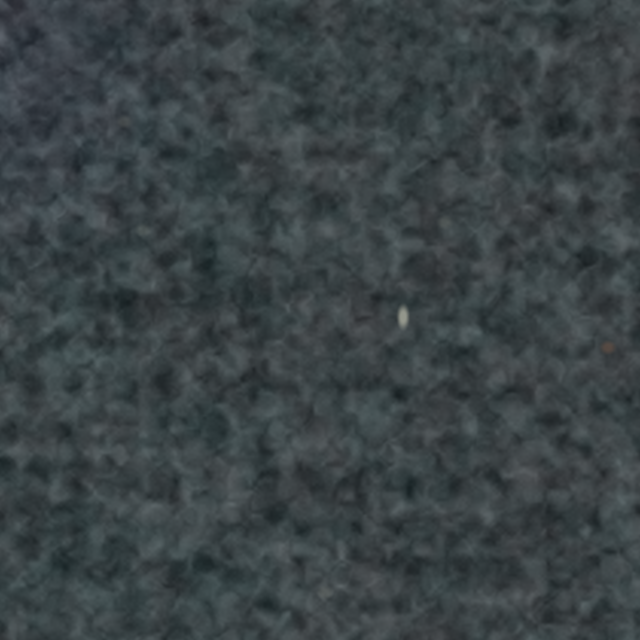
Give the GLSL for this texture, as a Shadertoy shader.

```glsl
// Dark slate woven cloth, seen close and slightly out of focus.
// Warped value noise makes the mottled tufts, a wobbling grid of cosines
// adds the weave, and a short loop scatters a few specks of lint.

const vec3 CLOTH = vec3(0.229, 0.263, 0.272);      // mean colour
const vec3 LIGHT_TINT = vec3(0.96, 1.0, 1.0);      // colour of brightness changes
const vec3 TEAL_SHIFT = vec3(-0.018, 0.004, 0.002);
const vec3 BLUE_SHIFT = vec3(0.004, -0.008, 0.014);
const vec3 PALE_LINT = vec3(0.62, 0.63, 0.58);
const vec3 BROWN_LINT = vec3(0.42, 0.33, 0.28);

const vec2 THREADS = vec2(13.3, 14.0);  // weave repeats across the canvas
const float WEAVE_DEPTH = 0.012;
const float TUFT_SCALE = 34.0;
const float TUFT_DEPTH = 0.105;
const float CLUMP_SCALE = 58.0;
const float CLUMP_DEPTH = 0.110;
const float FIBRE_SCALE = 105.0;
const float FIBRE_DEPTH = 0.070;
const float GRAIN_SCALE = 210.0;
const float GRAIN_DEPTH = 0.024;
const float PATCH_DEPTH = 0.020;
const float WARP = 0.012;
const int LINT_COUNT = 6;
const float TAU = 6.2831853;

float hash(vec2 p) {
    return fract(sin(dot(p, vec2(127.1, 311.7))) * 43758.5453);
}

// Smooth value noise, centred on zero.
float noise(vec2 p) {
    vec2 cell = floor(p);
    vec2 f = fract(p);
    f = f * f * (3.0 - 2.0 * f);
    float low = mix(hash(cell), hash(cell + vec2(1.0, 0.0)), f.x);
    float high = mix(hash(cell + vec2(0.0, 1.0)), hash(cell + vec2(1.0, 1.0)), f.x);
    return mix(low, high, f.y) - 0.5;
}

vec2 noise2(vec2 p) {
    return vec2(noise(p), noise(p + 37.3));
}

// Raised crossings of the threads, bent by slow noise.
float weave(vec2 uv) {
    vec2 bent = uv + 0.030 * noise2(uv * 7.0 + 4.0);
    vec2 wave = cos(TAU * THREADS * bent);
    return wave.x + wave.y;
}

// Mottled brightness of the cloth.
float mottle(vec2 uv) {
    vec2 p = uv + WARP * noise2(uv * 52.0 + 11.0);
    float shade = TUFT_DEPTH * noise(p * TUFT_SCALE);
    shade += CLUMP_DEPTH * noise(p * CLUMP_SCALE + 19.0);
    shade += FIBRE_DEPTH * noise(p * FIBRE_SCALE + 53.0);
    shade += GRAIN_DEPTH * noise(uv * GRAIN_SCALE + 29.0);
    shade += PATCH_DEPTH * noise(uv * 4.0 + 71.0);
    return shade + WEAVE_DEPTH * weave(uv);
}

// Soft speck: 1 at its core, 0 outside.
float speck(vec2 offset, vec2 radius) {
    return 1.0 - smoothstep(0.3, 1.2, length(offset / radius));
}

void mainImage(out vec4 fragColor, in vec2 fragCoord) {
    vec2 uv = fragCoord / iResolution.xy;
    vec3 color = CLOTH + LIGHT_TINT * mottle(uv);

    // Uneven dye: teal drifts, with blue towards the upper left.
    color += TEAL_SHIFT * (noise(uv * 12.0 + 83.0) + noise(uv * 36.0 + 91.0));
    color += TEAL_SHIFT * 0.5 * (0.5 - uv.x);
    color += BLUE_SHIFT * smoothstep(0.45, 0.0, distance(uv, vec2(0.0, 0.9)));

    // Lint: one bright pale fleck, one brown crumb, the rest faint.
    for (int i = 0; i < LINT_COUNT; i++) {
        float id = float(i);
        vec2 place = vec2(hash(vec2(id, 3.0)), hash(vec2(id, 8.0)));
        if (i == 0) place = vec2(0.63, 0.505);
        if (i == 1) place = vec2(0.95, 0.457);
        vec2 radius = i == 0 ? vec2(0.010, 0.020) : vec2(0.013, 0.011);
        float strength = i == 0 ? 0.9 : (i == 1 ? 0.6 : 0.2);
        vec3 lint = i == 1 ? BROWN_LINT : PALE_LINT;
        color = mix(color, lint, strength * speck(uv - place, radius));
    }

    fragColor = vec4(clamp(color, 0.0, 1.0), 1.0);
}
```
